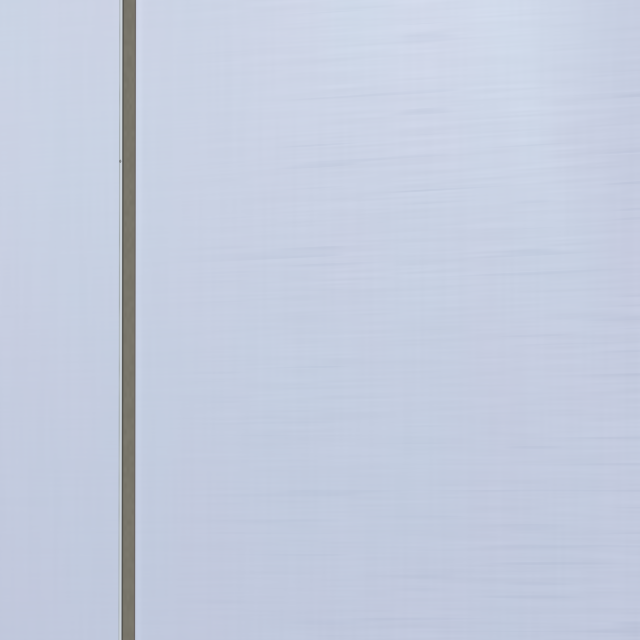
Give the GLSL for this texture, as a WebGL 1 fragment shader.

```glsl
precision highp float;
// Pale blue brushed metal panels split by a narrow vertical grey-brown joint.
uniform vec2 u_resolution;

float hash(vec2 p) {
  return fract(sin(dot(p, vec2(127.1, 311.7))) * 43758.5453);
}

float noise(vec2 p) {
  vec2 i = floor(p);
  vec2 f = fract(p);
  f = f * f * (3.0 - 2.0 * f);
  return mix(mix(hash(i), hash(i + vec2(1.0, 0.0)), f.x),
             mix(hash(i + vec2(0.0, 1.0)), hash(i + 1.0), f.x), f.y);
}

// Soft vertical band of the given half width around a centre line.
float band(float x, float centre, float halfWidth, float blur) {
  return 1.0 - smoothstep(halfWidth - blur, halfWidth + blur, abs(x - centre));
}

vec3 panel(vec2 p) {
  // Light falls off from top to bottom
  vec3 color = mix(vec3(0.752, 0.785, 0.864), vec3(0.795, 0.828, 0.896), smoothstep(-0.1, 1.0, p.y));

  // Broad glow at the top and a faint streak running down to the right
  vec2 g = (p - vec2(0.66, 1.03)) / vec2(0.24, 0.25);
  color += vec3(0.024, 0.025, 0.022) * exp(-dot(g, g));
  float streak = (p.x - 0.80 - 0.28 * (0.9 - p.y)) / 0.055;
  color += vec3(0.008, 0.012, 0.010) * exp(-streak * streak) * smoothstep(0.45, 0.85, p.y);

  // Darker, more violet right edge
  color -= vec3(0.016, 0.024, 0.016) * smoothstep(0.82, 1.0, p.x) * smoothstep(0.2, 0.9, p.y);

  // Cloudy drift between violet and cyan
  float tint = noise(p * vec2(9.0, 5.0)) + 0.5 * noise(p * vec2(24.0, 13.0) + 7.0) - 0.75;
  color += vec3(-0.008, 0.005, 0.001) * tint;

  // Brushed grain: gently rising strokes crossed by a weak vertical weave
  float rise = p.y - 0.06 * (p.x - 0.5) * smoothstep(0.2, 0.8, p.y);
  float strokes = noise(vec2(p.x * 9.0, rise * 190.0)) + noise(vec2(p.x * 17.0 + 4.0, rise * 310.0)) - 1.0;
  float weave = noise(vec2(p.x * 150.0, p.y * 9.0)) - 0.5;
  float worn = smoothstep(0.2, 0.55, p.x) * (0.5 + noise(p * 5.0 + 3.0));
  color += 0.008 * strokes * (0.35 + worn) + 0.006 * weave;

  // Sparse darker scratches
  float scratch = smoothstep(0.76, 0.96, noise(vec2(p.x * 6.0 + 11.0, rise * 150.0)));
  return color - vec3(0.018, 0.016, 0.013) * scratch * worn;
}

void main() {
  vec2 p = gl_FragCoord.xy / u_resolution;
  float blur = 0.75 / u_resolution.x;
  vec3 color = panel(p);

  // Joint leans very slightly to the right as it rises
  float x = p.x - 0.0015 * (p.y - 0.5);
  color += 0.018 * band(x, 0.217, 0.004, 0.004);

  // Bright lip and thin outer line on the left
  color = mix(color, vec3(0.80, 0.83, 0.86), band(x, 0.1885, 0.002, blur));
  float outline = 0.5 + 0.3 * noise(vec2(3.0, p.y * 40.0));
  color = mix(color, vec3(0.57, 0.60, 0.60), outline * band(x, 0.1865, 0.0007, blur));

  // Filled gap with shaded edges
  vec3 filler = vec3(0.475, 0.462, 0.418) + 0.025 * (noise(p * vec2(260.0, 120.0)) - 0.5);
  filler = mix(filler, vec3(0.30, 0.30, 0.28), 0.85 * band(x, 0.1915, 0.0014, 0.0012));
  filler = mix(filler, vec3(0.38, 0.35, 0.36), 0.7 * band(x, 0.2112, 0.0012, 0.0012));
  color = mix(color, filler, band(x, 0.2012, 0.0106, blur));

  // Small chip beside the joint
  float chip = length((p - vec2(0.188, 0.748)) / vec2(0.7, 1.0));
  color = mix(color, vec3(0.42, 0.43, 0.43), 0.7 * (1.0 - smoothstep(0.0015, 0.0035, chip)));

  gl_FragColor = vec4(color, 1.0);
}
```
